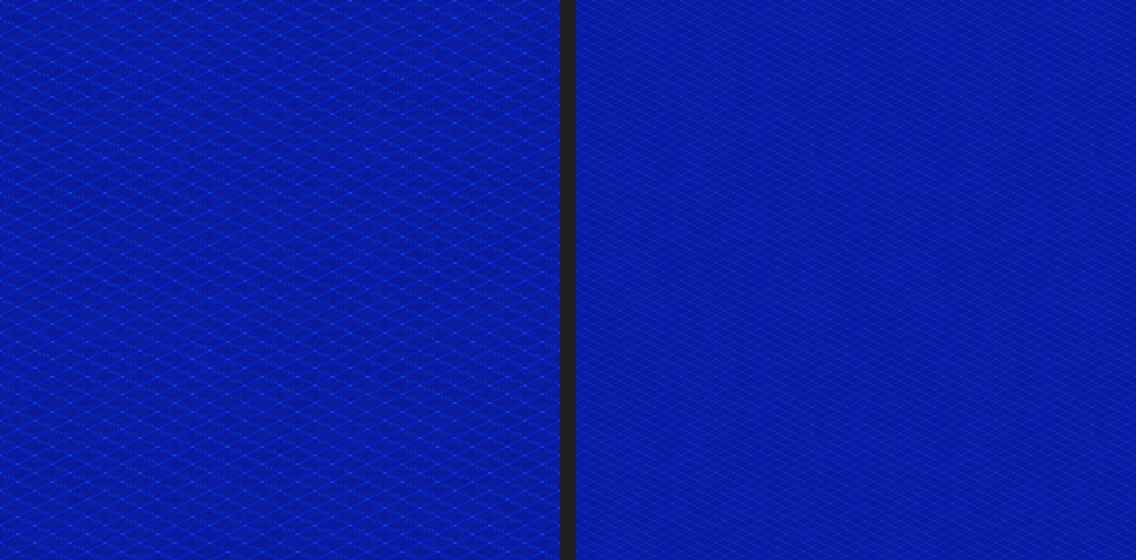
Left, the tile; right, the same tile 2 across and 2 down.
A Shadertoy shader for this pattern:

```glsl
// Deep blue isometric lattice: dashed, stepped rising lines, short rows of beads
// on the falling side and small crossed glints at the nodes. Skewed coordinates
// turn the lattice into an integer grid; hashes and noise wrap so it tiles.

const vec2 REPEATS = vec2(16.0, 32.0);   // diamonds across and down
const float UNITS = 512.0;               // fine steps along each canvas side
const float TAU = 6.2831853;

const vec3 BASE  = vec3(0.04, 0.092, 0.595);
const vec3 CLOTH = vec3(0.04, 0.135, 0.675);
const vec3 BEAD  = vec3(0.04, 0.165, 0.75);
const vec3 LINE  = vec3(0.04, 0.125, 0.90);
const vec3 GLINT = vec3(0.04, 0.27, 0.92);

float hash(vec2 p) {
    vec3 q = fract(vec3(p.xyx) * 0.1031);
    q += dot(q, q.yzx + 33.33);
    return fract((q.x + q.y) * q.z);
}

// Value noise that wraps after the given whole number of cells
float wrapNoise(vec2 uv, vec2 cells) {
    vec2 p = uv * cells;
    vec2 i = floor(p);
    vec2 f = fract(p);
    f = f * f * (3.0 - 2.0 * f);
    float low = mix(hash(mod(i, cells)), hash(mod(i + vec2(1, 0), cells)), f.x);
    float high = mix(hash(mod(i + vec2(0, 1), cells)), hash(mod(i + 1.0, cells)), f.x);
    return mix(low, high, f.y);
}

// Random value per lattice cell, wrapped at the canvas edges
float cellHash(vec2 cell, float seed) {
    vec2 grid = vec2(cell.y - cell.x, cell.x + cell.y);
    return hash(mod(grid, 2.0 * REPEATS) + seed);
}

// Distance to the nearest whole number
float gridDistance(float x) {
    return abs(fract(x + 0.5) - 0.5);
}

float stroke(float d, float halfWidth, float blur) {
    return 1.0 - smoothstep(halfWidth - blur, halfWidth + blur, d);
}

// Lines climbing one unit for every two across, drawn as small stairs
float stairs(vec2 q, float direction, float blur) {
    float column = floor(0.5 * q.x + 0.5);
    float spacing = UNITS / REPEATS.y;
    float d = spacing * gridDistance((q.y - direction * column) / spacing);
    return stroke(d, 0.6, blur);
}

// Skewed lattice offset turned into fine canvas steps
vec2 toUnits(vec2 offset) {
    return vec2(offset.y - offset.x, 0.5 * (offset.x + offset.y)) * 16.0;
}

void mainImage(out vec4 fragColor, in vec2 fragCoord) {
    vec2 uv = fragCoord / iResolution.xy;
    vec2 q = uv * UNITS + vec2(0.0, 0.5);
    vec2 p = q / UNITS * REPEATS;
    float blur = clamp(0.35 * UNITS / iResolution.y, 0.15, 0.5);

    // Whole values of skew.x are rising lines, of skew.y falling lines
    vec2 skew = vec2(p.y - p.x, p.x + p.y);
    vec2 node = floor(skew + 0.5);

    // Ground with grain along the rising lines and slow shading
    vec2 slanted = vec2(uv.x, 2.0 * uv.y - uv.x);
    float grain = wrapNoise(slanted, vec2(96.0, 96.0));
    float shade = wrapNoise(uv, vec2(10.0, 5.0));
    vec3 color = mix(BASE, CLOTH, 0.5 * grain + 0.15 * shade);

    // Short rows of beads, midway between crossings on the falling side
    vec2 mid = vec2(floor(skew.x) + 0.5, node.y);
    vec2 b = toUnits(skew - mid);
    float row = stroke(abs(b.x), 5.6, 0.5) * stroke(abs(b.y + 0.2 * b.x), 1.6, 0.5);
    float beads = 0.3 + 0.7 * smoothstep(-0.4, 0.4, cos(TAU * b.x / 3.8));
    color = mix(color, BEAD, row * beads * (0.7 + 0.3 * cellHash(mid, 7.0)));

    // Rising lines, broken into short dashes
    float halo = stroke(gridDistance(skew.x), 0.09, 0.08);
    float dash = smoothstep(-0.5, 0.5, cos(TAU * 0.25 * q.x));
    color = mix(color, CLOTH, 0.4 * halo);
    color = mix(color, LINE, mix(0.5, 1.0, dash) * stairs(q, 1.0, blur));

    // Crossed glints at the nodes, uneven in strength
    vec2 g = toUnits(skew - node);
    float tail = stairs(q, -1.0, blur) * stroke(abs(g.x), 4.5, 1.5);
    float spot = stroke(length(g * vec2(0.55, 1.0)), 1.0, 0.35);
    float strength = 0.6 + 0.4 * cellHash(node, 3.0);
    color = mix(color, BEAD, 0.6 * tail * strength);
    color = mix(color, GLINT, spot * strength);

    fragColor = vec4(color, 1.0);
}
```
